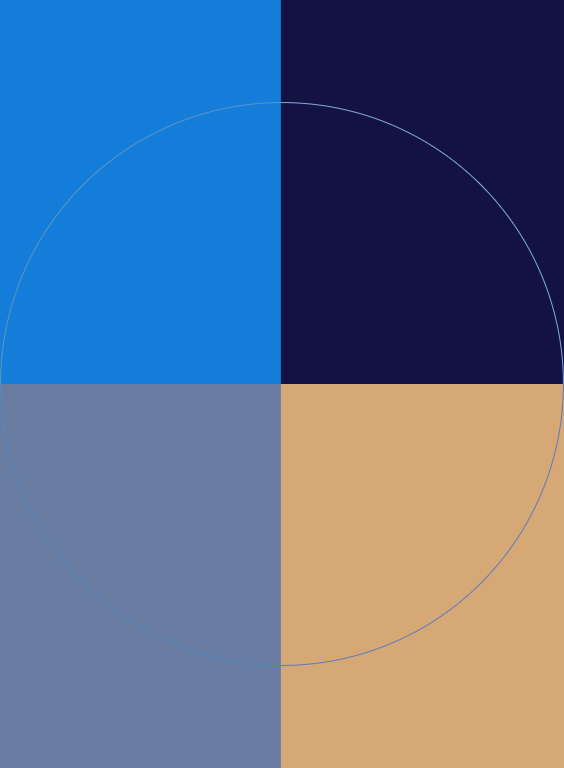
Give the GLSL for this background, as a Shadertoy shader.

```glsl
// Four flat colour quadrants crossed by a hairline circle that spans the canvas width.
#define SPLIT vec2(0.498, 0.5)
#define RING_RADIUS 0.499
#define RING_WIDTH 0.0018
#define TOP_LEFT vec3(0.08, 0.49, 0.85)
#define TOP_RIGHT vec3(0.08, 0.07, 0.26)
#define LOW_LEFT vec3(0.41, 0.49, 0.64)
#define LOW_RIGHT vec3(0.84, 0.66, 0.46)
#define RING_TOP_LEFT vec3(0.35, 0.58, 0.75)
#define RING_TOP_RIGHT vec3(0.47, 0.67, 0.86)
#define RING_LOW_LEFT vec3(0.33, 0.53, 0.75)
#define RING_LOW_RIGHT vec3(0.36, 0.49, 0.73)

// Picks one of four colours by side: x runs left to right, y low to top.
vec3 quadrant(vec3 lowLeft, vec3 lowRight, vec3 topLeft, vec3 topRight, vec2 side) {
    return mix(mix(lowLeft, lowRight, side.x), mix(topLeft, topRight, side.x), side.y);
}

void mainImage(out vec4 fragColor, in vec2 fragCoord) {
    // Coordinates in canvas widths, centred on the canvas
    float pixel = 1.0 / iResolution.x;
    vec2 p = (fragCoord - 0.5 * iResolution.xy) * pixel;

    // Antialiased quadrant boundaries
    vec2 fromSplit = fragCoord - SPLIT * iResolution.xy;
    vec2 side = clamp(fromSplit + 0.5, 0.0, 1.0);
    vec3 color = quadrant(LOW_LEFT, LOW_RIGHT, TOP_LEFT, TOP_RIGHT, side);

    // Hairline ring, tinted by quadrant
    float ringDistance = abs(length(p) - RING_RADIUS);
    float coverage = clamp((0.5 * RING_WIDTH - ringDistance) / pixel + 0.5, 0.0, 1.0);
    coverage = min(coverage, RING_WIDTH / pixel);
    vec3 ringColor = quadrant(RING_LOW_LEFT, RING_LOW_RIGHT, RING_TOP_LEFT, RING_TOP_RIGHT, side);

    fragColor = vec4(mix(color, ringColor, coverage), 1.0);
}
```
